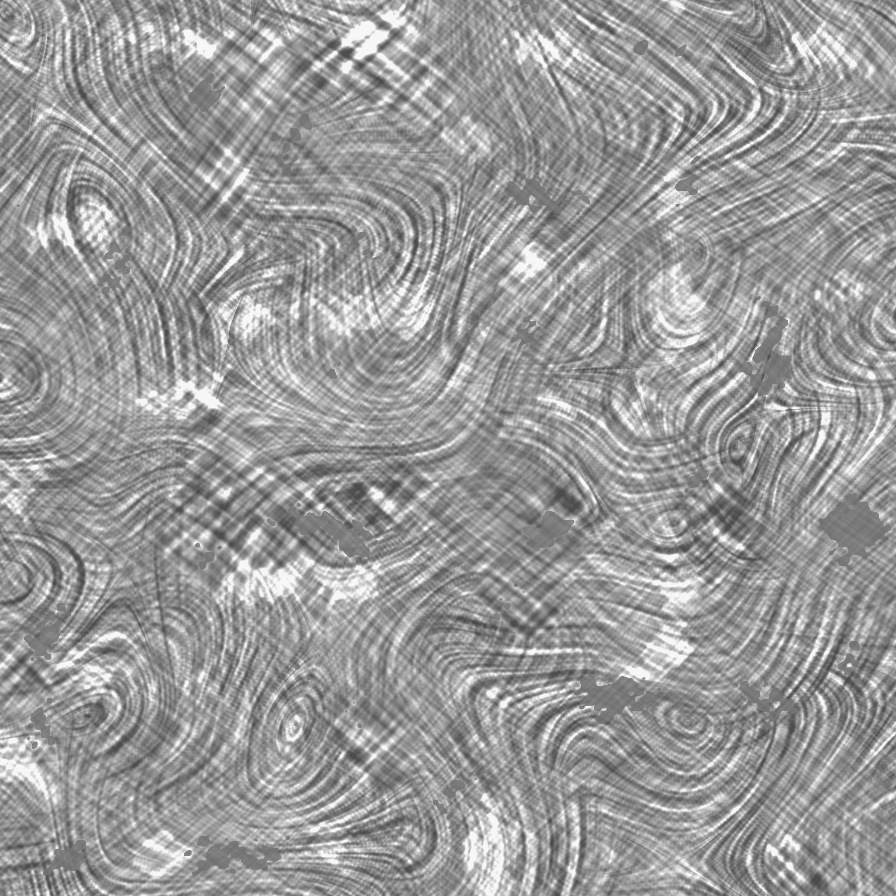
This texture is drawn by a WebGL 1 fragment shader. Its source:

```glsl
precision highp float;
// Grey brushed surface: overlapping curved strokes crossed by diagonal hatching, with flat hollows and bright glints.
uniform vec2 u_resolution;

const int STEPS = 14;
const float STEP_LENGTH = 0.0045;
const float NOISE_DEVIATION = 0.215;

float hash(vec2 cell) {
  vec3 q = fract(cell.xyx * 0.1031);
  q += dot(q, q.yzx + 33.33);
  return fract((q.x + q.y) * q.z);
}

vec2 randomDirection(vec2 cell) {
  float angle = 6.2832 * hash(cell);
  return vec2(cos(angle), sin(angle));
}

// Gradient noise: x holds the value, yz its derivatives.
vec3 noiseSlope(vec2 p) {
  vec2 cell = floor(p);
  vec2 f = p - cell;
  vec2 u = f * f * f * (f * (f * 6.0 - 15.0) + 10.0);
  vec2 du = 30.0 * f * f * (f * (f - 2.0) + 1.0);
  vec2 ga = randomDirection(cell);
  vec2 gb = randomDirection(cell + vec2(1.0, 0.0));
  vec2 gc = randomDirection(cell + vec2(0.0, 1.0));
  vec2 gd = randomDirection(cell + 1.0);
  float a = dot(ga, f);
  float b = dot(gb, f - vec2(1.0, 0.0));
  float c = dot(gc, f - vec2(0.0, 1.0));
  float d = dot(gd, f - 1.0);
  float k = a - b - c + d;
  float value = a + u.x * (b - a) + u.y * (c - a) + u.x * u.y * k;
  vec2 slope = ga + u.x * (gb - ga) + u.y * (gc - ga) + u.x * u.y * (ga - gb - gc + gd)
             + du * (u.yx * k + vec2(b, c) - a);
  return vec3(value, slope);
}

float noise(vec2 p) {
  return noiseSlope(p).x;
}

// Unit direction along the contours of a noise hill, biased by a drift.
vec2 flow(vec2 p, float scale, vec2 drift) {
  vec2 slope = noiseSlope(p * scale + 17.0).yz + drift;
  return vec2(-slope.y, slope.x) / max(length(slope), 0.001);
}

// Coarse and fine bristle grain at one point.
float bristle(vec2 p, float grain) {
  return 2.2 * noise(p * grain) + 3.4 * noise(p * grain * 2.3 + 41.0);
}

// Grain smeared along the flow, scaled to about unit deviation.
float brushStrokes(vec2 p, float scale, vec2 drift, float grain) {
  float total = bristle(p, grain);
  float power = 1.0;
  for (int side = 0; side < 2; side++) {
    float heading = 1.0 - 2.0 * float(side);
    vec2 q = p;
    for (int i = 1; i <= STEPS; i++) {
      q += heading * STEP_LENGTH * flow(q, scale, drift);
      float t = float(i) / float(STEPS + 1);
      float weight = 1.0 - t * t;
      total += weight * bristle(q, grain);
      power += weight * weight;
    }
  }
  return total / sqrt(power);
}

// Long straight scratches at an angle, with unit deviation.
float hatch(vec2 p, float angle, vec2 scale) {
  float c = cos(angle);
  float s = sin(angle);
  vec2 along = vec2(c * p.x + s * p.y, c * p.y - s * p.x);
  return noise(along * scale + 63.0) / NOISE_DEVIATION;
}

void main() {
  vec2 p = gl_FragCoord.xy / min(u_resolution.x, u_resolution.y);

  // Two families of curved strokes, leaning to opposite diagonals
  float rising = brushStrokes(p, 3.2, vec2(-0.5, 0.5), 82.0);
  float falling = brushStrokes(p + 3.0, 3.8, vec2(0.4, 0.5), 88.0);

  // Straight crossing scratches, gently bent
  vec2 bent = p + 0.012 * noiseSlope(p * 3.0 + 9.0).yz;
  float lattice = hatch(bent, 0.75, vec2(14.0, 105.0)) + hatch(bent, -0.72, vec2(14.0, 90.0));
  float scratches = hatch(bent, 0.82, vec2(16.0, 225.0)) + hatch(bent, -0.65, vec2(16.0, 205.0));

  // Overlapping patches of strokes with uneven pressure
  float overlap = smoothstep(-0.07, 0.07, noise(p * 4.5 + 5.0) + 0.03 * rising);
  float strokes = mix(0.9 * rising + 0.35 * falling, 0.35 * rising + 0.9 * falling, overlap);
  float crossed = smoothstep(0.16, 0.3, noise(p * 6.0 + 23.0) + 0.03 * falling);
  float pressure = 0.95 + 1.1 * noise(p * 6.5 + 12.0);
  float tone = pressure * mix(strokes, 0.4 * strokes + 0.75 * lattice, crossed);
  tone += 0.36 * scratches + 1.1 * noise(p * 8.0 + 31.0);

  // Bright glints with streaked edges
  float glint = smoothstep(0.32, 0.44, noise(p * 10.0 + 52.0) + 0.04 * lattice);
  tone += 1.8 * glint;
  float grey = 0.585 * exp(0.2 * tone);

  // Small flat hollows cut by the scratches
  float hollow = smoothstep(0.46, 0.48, noise(p * 11.0 + 77.0) + 0.05 * lattice);
  grey = mix(grey, 0.46 + 0.008 * scratches, 0.9 * hollow);

  gl_FragColor = vec4(vec3(clamp(grey, 0.3, 0.97)), 1.0);
}
```
